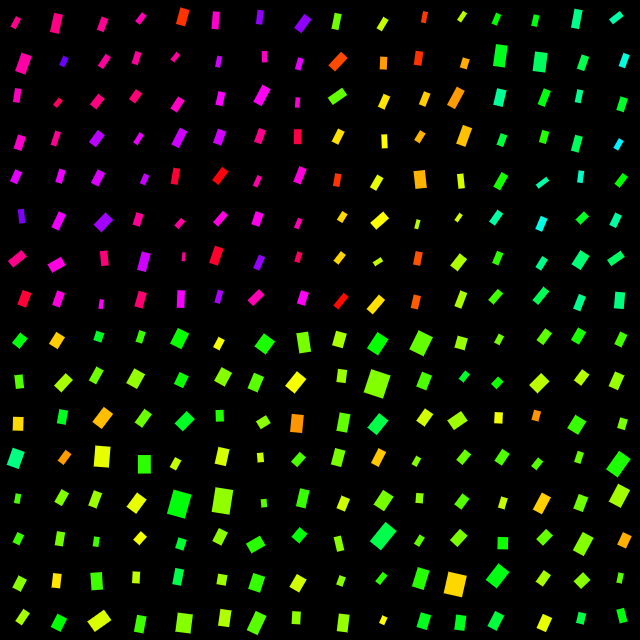
A WebGL 2 fragment shader for this pattern:

```glsl
#version 300 es
precision highp float;

uniform vec2 u_resolution;
out vec4 outColor;

// Layout, in units of one cell
const float CELLS = 16.0;
const float JITTER = 0.12;
const float BAR_LENGTH = 0.36;
const float SIZE_SPREAD = 0.22;
const float ASPECT_SPREAD = 0.13;

// Width to length of the bars in each half
const float ASPECT_TOP = 0.50;
const float ASPECT_BOTTOM = 0.66;

// Clockwise lean from vertical, in radians
const float LEAN = 0.40;
const float LEAN_SPREAD = 0.26;

// Mean hue of each region, as a fraction of the colour wheel
const float HUE_MAGENTA = 0.87;
const float HUE_AMBER = 0.14;
const float HUE_EMERALD = 0.40;
const float HUE_LIME = 0.26;
const float HUE_SPREAD = 0.065;

const vec3 BACKGROUND = vec3(0.0);

// Four independent values in 0..1 for a cell and a channel
vec4 hash4(ivec2 cell, int channel) {
    uvec4 v = uvec4(cell, channel, cell.x + cell.y * 31);
    v = v * 1664525u + 1013904223u;
    v += v.yzxy * v.wxyz;
    v ^= v >> 16u;
    v += v.yzxy * v.wxyz;
    return vec4(v >> 8u) / 16777216.0;
}

// Approximately normal value with unit deviation, tails cut off
float bell(ivec2 cell, int channel) {
    float sum = dot(hash4(cell, channel), vec4(1.0));
    return clamp((sum - 2.0) * sqrt(3.0), -2.5, 2.5);
}

vec3 hueToRgb(float hue) {
    vec3 wheel = fract(hue + vec3(0.0, 2.0, 1.0) / 3.0);
    return clamp(abs(wheel * 6.0 - 3.0) - 1.0, 0.0, 1.0);
}

float boxDistance(vec2 p, vec2 halfSize) {
    vec2 d = abs(p) - halfSize;
    return length(max(d, 0.0)) + min(max(d.x, d.y), 0.0);
}

// Lime below; magenta, amber and emerald side by side above
float regionHue(vec2 center) {
    if (center.y < 0.5) return HUE_LIME;
    if (center.x < 0.5) return HUE_MAGENTA;
    return center.x < 0.75 ? HUE_AMBER : HUE_EMERALD;
}

void main() {
    vec2 grid = gl_FragCoord.xy / u_resolution * CELLS;
    ivec2 cell = ivec2(floor(grid));
    vec2 center = (vec2(cell) + 0.5) / CELLS;

    // Scatter and turn the bar within its cell
    vec2 offset = (hash4(cell, 1).xy * 2.0 - 1.0) * JITTER;
    vec2 p = fract(grid) - 0.5 - offset;
    float angle = LEAN + LEAN_SPREAD * bell(cell, 2);
    float c = cos(angle), s = sin(angle);
    p = vec2(c * p.x - s * p.y, s * p.x + c * p.y);

    // Vary its size and proportions
    float barLength = BAR_LENGTH * exp(SIZE_SPREAD * bell(cell, 3));
    float aspect = center.y < 0.5 ? ASPECT_BOTTOM : ASPECT_TOP;
    aspect *= exp(ASPECT_SPREAD * bell(cell, 4));
    float dist = boxDistance(p, 0.5 * barLength * vec2(aspect, 1.0));

    // Colour it, with an edge one pixel wide
    float pixel = CELLS / min(u_resolution.x, u_resolution.y);
    float coverage = clamp(0.5 - dist / pixel, 0.0, 1.0);
    vec3 barColor = hueToRgb(regionHue(center) + HUE_SPREAD * bell(cell, 5));
    outColor = vec4(mix(BACKGROUND, barColor, coverage), 1.0);
}
```
